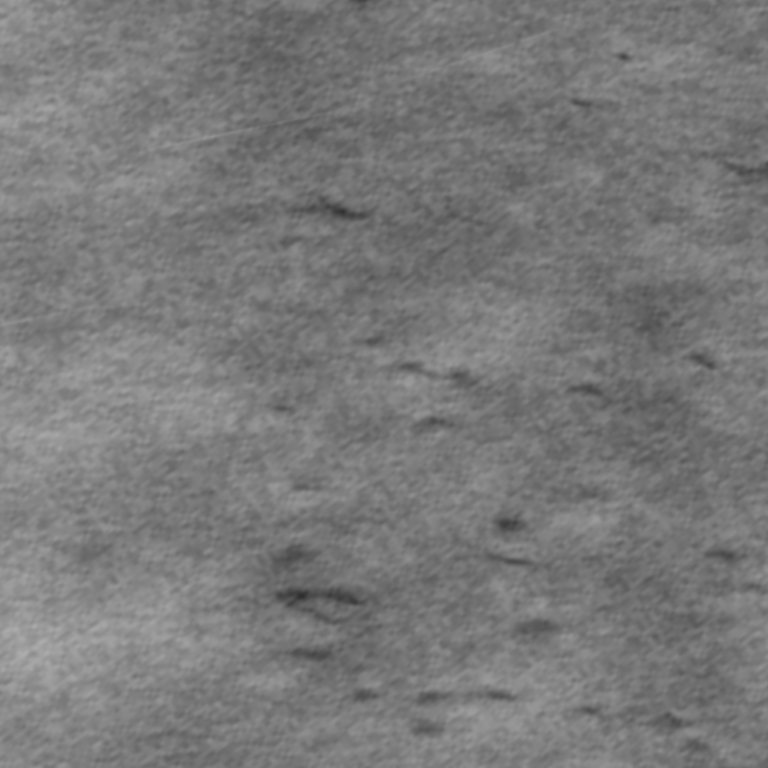
Write a Shadertoy shader that draws this texture.

```glsl
// Weathered grey stone: soft clouds, fine grain, clustered flat pits and faint scratches.

const float BASE_GREY = 0.468;
const float TILT = 0.13;               // streaks rise gently to the right
const vec2 PIT_GRID = vec2(14.0, 24.0);

// Integer hash giving two values in 0..1 per lattice cell.
vec2 hash2(vec2 cell, uint seed) {
    uvec2 v = uvec2(ivec2(cell)) * 1664525u + 1013904223u + seed * 747796405u;
    v.x += v.y * 1664525u;
    v.y += v.x * 1664525u;
    v ^= v >> 16u;
    v.x += v.y * 1664525u;
    v.y += v.x * 1664525u;
    v ^= v >> 16u;
    return vec2(v & 65535u) / 65535.0;
}

// Smooth value noise centred on zero.
float noise(vec2 p, uint seed) {
    vec2 i = floor(p), f = fract(p);
    f = f * f * (3.0 - 2.0 * f);
    float low = mix(hash2(i, seed).x, hash2(i + vec2(1, 0), seed).x, f.x);
    float high = mix(hash2(i + vec2(0, 1), seed).x, hash2(i + vec2(1, 1), seed).x, f.x);
    return mix(low, high, f.y) - 0.5;
}

float fbm(vec2 p, uint seed) {
    float sum = 0.0, gain = 1.0;
    for (uint k = 0u; k < 4u; k++) {
        sum += gain * noise(p, seed + k);
        p = mat2(1.6, 0.9, -0.9, 1.6) * p + 7.3;
        gain *= 0.5;
    }
    return sum;
}

mat2 rotation(float angle) {
    float c = cos(angle), s = sin(angle);
    return mat2(c, -s, s, c);
}

float blob(vec2 offset, vec2 size) {
    vec2 q = offset / size;
    return exp(-dot(q, q));
}

// Chance of a pit: a wandering central band, thinner towards the right.
float pitDensity(vec2 p) {
    float across = (p.x - 0.49 + 0.06 * p.y) / 0.17;
    float band = exp(-across * across) * (1.0 - smoothstep(0.68, 0.82, p.y));
    float right = 0.17 * smoothstep(0.55, 0.72, p.x);
    float patches = smoothstep(-0.25, 0.2, noise(p * 7.0, 31u));
    return (0.62 * band + right) * patches + 0.015;
}

// Sum of dark pits, each with a pale worn patch beside it.
float pits(vec2 p) {
    vec2 warp = vec2(noise(p * 34.0, 41u), noise(p * vec2(30.0, 46.0), 42u));
    vec2 q = p + warp * vec2(0.024, 0.016);
    vec2 home = floor(q * PIT_GRID);
    float shade = 0.0;
    for (int y = -1; y <= 1; y++)
    for (int x = -1; x <= 1; x++) {
        vec2 cell = home + vec2(x, y);
        vec2 jitter = hash2(cell, 51u), shape = hash2(cell, 52u), pick = hash2(cell, 53u);
        vec2 centre = (cell + 0.15 + 0.7 * jitter) / PIT_GRID;
        float present = step(pick.x, pitDensity(centre));
        vec2 d = rotation((shape.x - 0.55) * 0.5) * (q - centre);
        vec2 size = vec2(mix(0.013, 0.034, shape.y), mix(0.006, 0.011, shape.x));
        float side = pick.y < 0.5 ? -1.0 : 1.0;
        float dark = mix(0.09, 0.19, pick.y) * blob(d, size);
        float pale = 0.05 * blob(d - vec2(0.0, 0.019 * side), vec2(0.032, 0.013));
        shade += present * (pale - dark);
    }
    return max(shade, -0.2);
}

// Thin pale line between two points, fading at both ends.
float scratch(vec2 p, vec2 a, vec2 b, float width) {
    vec2 ab = b - a;
    float t = clamp(dot(p - a, ab) / dot(ab, ab), 0.0, 1.0);
    float d = length(p - a - ab * t) / width;
    return exp(-d * d) * smoothstep(0.0, 0.25, t) * smoothstep(1.0, 0.75, t);
}

void mainImage(out vec4 fragColor, in vec2 fragCoord) {
    vec2 p = fragCoord / iResolution.xy;
    vec2 s = rotation(TILT) * p + 2.0;

    // Broad light: pale left side, darker upper middle.
    float grey = BASE_GREY + 0.068 * (1.0 - smoothstep(0.0, 0.42, p.x + 0.1 * noise(p * 4.0, 1u)));
    grey -= 0.035 * blob(p - vec2(0.48, 0.92), vec2(0.28, 0.2));

    // Clouds and sideways streaks.
    grey += 0.10 * fbm(s * vec2(4.5, 6.5), 3u);
    grey += 0.065 * fbm(s * vec2(13.0, 30.0), 11u);

    // Fine grain, drawn out slightly along the streaks.
    grey += 0.085 * noise(s * vec2(62.0, 135.0), 21u);
    grey += 0.085 * noise(rotation(0.5) * s * vec2(135.0, 185.0), 22u);

    grey += pits(p);

    float lines = scratch(p, vec2(0.17, 0.80), vec2(0.46, 0.86), 0.0025);
    lines += scratch(p, vec2(-0.08, 0.56), vec2(0.14, 0.605), 0.003);
    lines += 0.6 * scratch(p, vec2(0.48, 0.88), vec2(0.78, 0.98), 0.0025);
    grey += 0.06 * lines;

    fragColor = vec4(vec3(clamp(grey, 0.0, 1.0)), 1.0);
}
```
